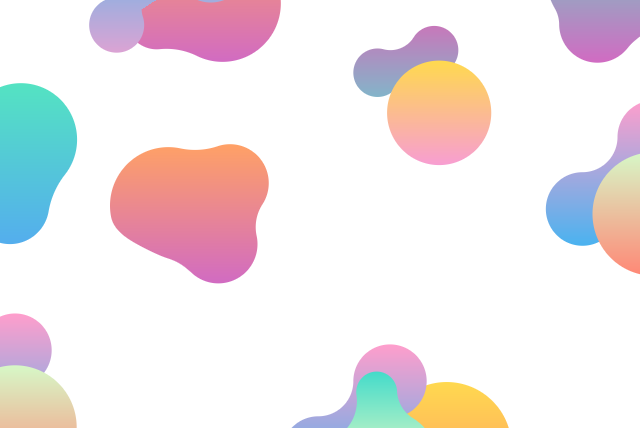
This background is drawn by a Shadertoy shader. Its source:

```glsl
float disc(vec2 p, vec3 c) { return length(p - c.xy) - c.z; }

// Two discs joined by tangent concave arcs, one radius for each side
float neck(vec2 p, vec3 a, vec3 b, float r1, float r2) {
    vec2 ab = b.xy - a.xy;
    float len = length(ab);
    vec2 u = ab / len, q = p - a.xy;
    q = vec2(dot(q, u), u.x * q.y - u.y * q.x);
    float r = q.y > 0.0 ? r1 : r2;
    q.y = abs(q.y);
    float sa = a.z + r, sb = b.z + r;
    float x = (sa * sa - sb * sb + len * len) / (2.0 * len);
    vec2 c = vec2(x, sqrt(max(sa * sa - x * x, 0.0)));
    vec2 e = c - vec2(len, 0.0), f = q - vec2(len, 0.0);
    bool between = c.x * q.y < c.y * q.x && e.x * f.y > e.y * f.x;
    return between ? r - length(q - c) : min(length(q) - a.z, length(f) - b.z);
}

float smoothMin(float a, float b, float k) {
    float h = max(k - abs(a - b), 0.0) / k;
    return min(a, b) - 0.25 * k * h * h;
}

// Fills a shape with a vertical gradient running from span.x to span.y
void paint(inout vec3 col, float d, float y, vec2 span, vec3 top, vec3 bottom) {
    float t = clamp((y - span.x) / (span.y - span.x), 0.0, 1.0);
    float cover = clamp(0.5 - d * iResolution.y / 5.12, 0.0, 1.0);
    col = mix(col, mix(top, bottom, t), cover);
}

// Three lobes with a flattened lower left flank
float triLobe(vec2 p) {
    vec3 left = vec3(2.02, 2.46, 0.70), right = vec3(2.76, 2.19, 0.465);
    vec3 low = vec3(2.62, 2.92, 0.47);
    float flank = dot(p - vec2(1.75, 2.98), vec2(-0.447, 0.894));
    float body = -smoothMin(-neck(p, left, right, 0.86, 0.86), -flank, 0.16);
    body = smoothMin(body, disc(p, low), 0.16);
    return min(body, neck(p, right, low, 0.5, 0.5));
}

void mainImage(out vec4 fragColor, in vec2 fragCoord) {
    // Canvas is 7.68 by 5.12 units, y pointing down
    vec2 uv = fragCoord / iResolution.xy;
    vec2 p = vec2(uv.x, 1.0 - uv.y) * vec2(7.68, 5.12);
    vec3 col = vec3(1.0);
    vec3 orange = vec3(1.0, 0.63, 0.40), orchid = vec3(0.82, 0.42, 0.76);
    vec3 yellow = vec3(1.0, 0.85, 0.31), pink = vec3(1.0, 0.62, 0.80);
    vec3 sky = vec3(0.29, 0.70, 0.94);

    // Upper left pair
    float d = neck(p, vec3(1.88, 0.22, 0.37), vec3(2.67, 0.04, 0.70), 0.83, 0.83);
    paint(col, d, p.y, vec2(-0.92, 0.74), orange, orchid);
    d = neck(p, vec3(1.40, 0.30, 0.33), vec3(2.53, -0.41, 0.44), 0.30, 0.60);
    paint(col, d, p.y, vec2(0.0, 0.63), vec3(0.63, 0.68, 0.87), vec3(0.86, 0.64, 0.83));

    // Teal and orange blobs
    d = neck(p, vec3(0.25, 1.67, 0.675), vec3(0.12, 2.45, 0.47), 0.98, 0.98);
    paint(col, d, p.y, vec2(0.99, 2.92), vec3(0.33, 0.89, 0.76), vec3(0.33, 0.68, 0.93));
    paint(col, triLobe(p), p.y, vec2(1.73, 3.39), orange, orchid);

    // Mauve blob behind the sun disc
    d = neck(p, vec3(4.53, 0.87, 0.29), vec3(5.21, 0.60, 0.29), 0.33, 0.33);
    paint(col, d, p.y, vec2(0.31, 1.17), vec3(0.78, 0.47, 0.73), vec3(0.51, 0.71, 0.79));
    paint(col, disc(p, vec3(5.27, 1.35, 0.625)), p.y, vec2(0.73, 1.97), yellow, vec3(0.97, 0.62, 0.82));

    // Upper right drop
    d = neck(p, vec3(7.17, 0.29, 0.46), vec3(7.35, -0.30, 0.80), 0.80, 0.39);
    paint(col, d, p.y, vec2(0.0, 0.75), vec3(0.63, 0.61, 0.76), orchid);

    // Lower yellow disc
    paint(col, disc(p, vec3(5.36, 5.35, 0.78)), p.y, vec2(4.57, 5.7), yellow, vec3(1.0, 0.66, 0.38));

    // Repeated pink and blue blob; the first two carry a lime and coral disc
    for (int i = 0; i < 3; i++) {
        vec2 shift = i == 0 ? vec2(0.0) : i == 1 ? vec2(-7.67, 2.55) : vec2(-3.17, 2.92);
        vec2 q = p - shift;
        d = neck(q, vec3(6.99, 2.50, 0.44), vec3(7.85, 1.64, 0.44), 0.42, 0.42);
        paint(col, d, q.y, vec2(1.20, 2.94), pink, sky);
        if (i < 2) paint(col, disc(q, vec3(7.85, 2.56, 0.74)), q.y, vec2(1.82, 3.30),
                         vec3(0.84, 0.97, 0.78), vec3(1.0, 0.53, 0.46));
    }

    // Green bell in front
    d = neck(p, vec3(4.52, 4.69, 0.245), vec3(4.63, 5.53, 0.62), 0.50, 0.40);
    paint(col, d, p.y, vec2(4.45, 5.12), vec3(0.27, 0.86, 0.79), vec3(0.63, 0.93, 0.78));

    fragColor = vec4(col, 1.0);
}
```
